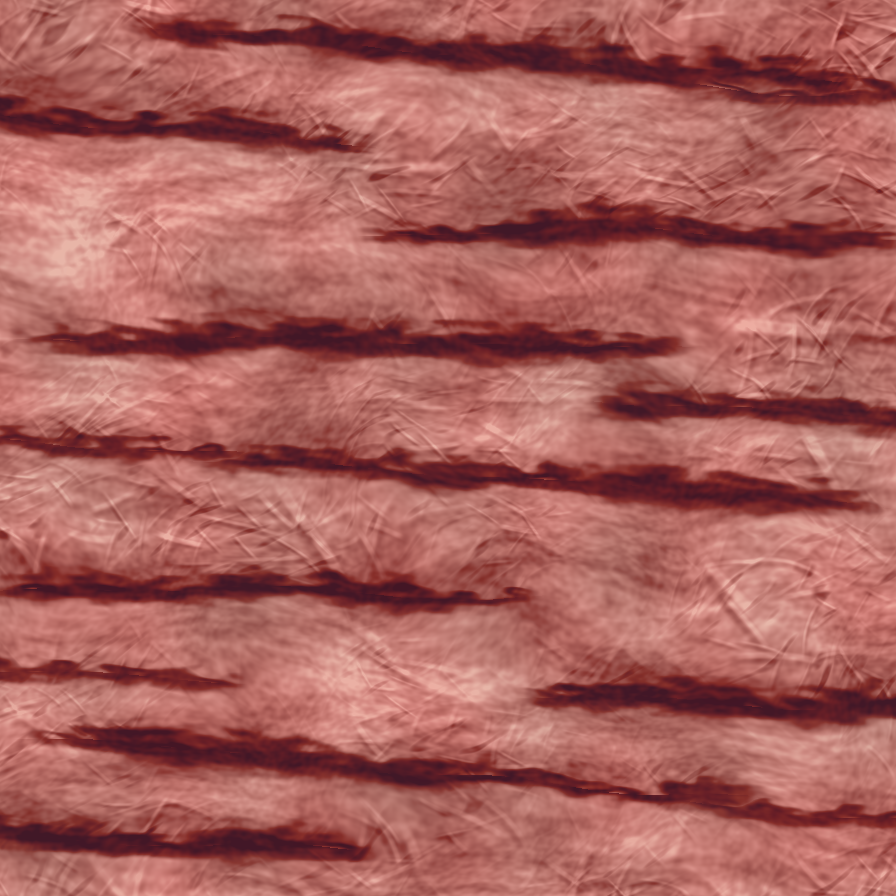
Give the GLSL for this texture, as a Shadertoy shader.

```glsl
const vec3 BARK[7] = vec3[7](
    vec3(0.26, 0.09, 0.15), vec3(0.41, 0.12, 0.15), vec3(0.52, 0.18, 0.16),
    vec3(0.61, 0.32, 0.30), vec3(0.73, 0.44, 0.41), vec3(0.83, 0.55, 0.52),
    vec3(0.92, 0.70, 0.65));

vec2 hash2(vec2 p) {
    vec3 q = fract(p.xyx * vec3(0.1031, 0.1030, 0.0973));
    q += dot(q, q.yzx + 33.33);
    return fract((q.xx + q.yz) * q.zy);
}

float gradDot(vec2 cell, vec2 offset) {
    float a = 6.2832 * hash2(cell + 57.0).x;
    return dot(vec2(cos(a), sin(a)), offset);
}

float gradNoise(vec2 p) {
    vec2 i = floor(p), f = fract(p), e = vec2(0, 1);
    vec2 u = f * f * f * (f * (f * 6.0 - 15.0) + 10.0);
    return 1.5 * mix(mix(gradDot(i, f), gradDot(i + e.yx, f - e.yx), u.x),
                     mix(gradDot(i + e.xy, f - e.xy), gradDot(i + 1.0, f - 1.0), u.x), u.y);
}

mat2 turn(float a) { return mat2(cos(a), -sin(a), sin(a), cos(a)); }

// Loose curved hairs: positive on the hair, negative in its shadow
float hairs(vec2 uv, float scale, float seed) {
    vec2 p = uv * scale, cell = floor(p);
    float blur = 0.7 * scale / iResolution.y, sum = 0.0;
    for (int y = -1; y <= 1; y++)
    for (int x = -1; x <= 1; x++) {
        vec2 id = cell + vec2(x, y);
        vec2 r = hash2(id + seed), s = hash2(id + seed + 91.0);
        float angle = (s.x < 0.6 ? 0.7 : -0.5) + 1.1 * (r.x - 0.5);
        vec2 q = turn(angle) * (p - id - 0.1 - 0.8 * r);
        q.y += (s.y - 0.5) * 0.3 * q.x * q.x;
        float ends = 1.0 - smoothstep(0.3, 0.5 + 0.5 * s.y, abs(q.x));
        float width = 0.015 + 0.03 * r.y;
        float lit = 1.0 - smoothstep(width - blur, width + blur + 0.03, abs(q.y));
        float shade = 1.0 - smoothstep(0.0, 0.08 + blur, abs(q.y + 0.09));
        sum += ends * (lit - 0.9 * shade) * (0.4 + 0.6 * s.x);
    }
    return sum;
}

// x: dark opening, y: ragged shade above it, z: smooth lip below it
vec3 crevice(vec2 uv, vec2 center, float halfLength, float thickness, float slope, float seed) {
    float x = uv.x - center.x;
    float along = clamp(1.0 - x * x / (halfLength * halfLength), 0.0, 1.0);
    float d = uv.y - center.y - slope * x - 0.012 * gradNoise(vec2(uv.x * 5.0, seed * 3.7));
    float fray = gradNoise(vec2(uv.x * 26.0 + uv.y * 22.0, uv.y * 85.0));
    d += fray * (d > 0.0 ? 0.016 : 0.006);
    float h = thickness * sqrt(along) * (0.85 + 0.8 * gradNoise(vec2(uv.x * 8.0, seed * 5.3)));
    float fade = smoothstep(0.0, 0.4, along);
    float opening = fade * (1.0 - smoothstep(0.15 * h, h + 0.006, abs(d)));
    float above = fade * smoothstep(-0.02, 0.0, d) * exp(-max(d, 0.0) / (thickness * 1.3));
    float below = fade * smoothstep(0.0, -0.02, d) * exp(min(d + 0.02, 0.0) / 0.025);
    return vec3(opening, above, below);
}

void mainImage(out vec4 fragColor, in vec2 fragCoord) {
    vec2 uv = fragCoord / iResolution.xy;
    float patches = gradNoise(uv * vec2(4, 7) + 3.0);
    vec2 p = uv + 0.025 * vec2(gradNoise(uv * 6.0), gradNoise(uv * 6.0 + 19.0));

    // Ten staggered rows; short crevices get a thin partner at the other edge
    vec3 gap = vec3(0);
    for (int i = 0; i < 10; i++) {
        float row = float(i);
        float side = sign(cos(2.443 * row + 1.536));
        float swing = cos(2.356 * (row - 4.0));
        float shift = 0.21 + 0.15 * swing;
        float slope = 0.045 * cos(1.6 * (row - 2.5)) - 0.045;
        vec2 center = vec2(0.5 + side * shift, 0.938 - 0.1 * row + 0.022 * sin(1.5708 * row));
        gap = max(gap, crevice(uv, center, 0.48 - 0.75 * shift, 0.025, slope, row));
        center = vec2(0.5 - side * 0.45, center.y - 0.03 * cos(3.1416 * row));
        gap = max(gap, 0.8 * smoothstep(0.1, 0.6, swing)
            * crevice(uv, center, 0.24, 0.011, slope, row + 31.0));
    }

    // Matted fibre body
    float grain = gradNoise(p * vec2(110, 150));
    float streak = gradNoise(p * vec2(16, 95) + vec2(0, p.x * 9.0));
    float tone = 4.4 + 1.1 * patches + 0.75 * streak + 0.5 * grain;
    tone += 1.1 * gradNoise(p * vec2(9, 26) + 41.0);
    tone += 0.6 * gradNoise(p * vec2(45, 80) + 11.0);

    // Loose hairs and dark flecks gather in patches and thin out on the smooth lips
    float tangle = smoothstep(-0.35, 0.4, gradNoise(uv * vec2(5, 8) + 70.0));
    tangle *= 1.0 - 0.7 * gap.z;
    float fuzz = hairs(p, 9.0, 5.0) + hairs(p, 17.0, 140.0) + 0.8 * hairs(p, 29.0, 260.0);
    tone += 0.9 * (0.2 + tangle) * clamp(fuzz, -1.6, 1.4);
    float fleck = gradNoise(turn(0.6) * p * vec2(24, 90) + 8.0);
    tone += tangle * (0.6 * fleck - 1.6 * smoothstep(0.3, 0.7, fleck));

    // Ragged overhang and deep shade
    tone -= gap.y * (2.0 + 1.3 * streak);
    tone = mix(tone, 0.35 + 0.8 * streak + 0.4 * grain + 0.5 * patches, gap.x);

    tone = clamp(tone, 0.0, 5.99);
    int level = int(tone);
    vec3 color = mix(BARK[level], BARK[level + 1], fract(tone));
    color = mix(color, vec3(0.66, 0.44, 0.41), 0.25 * gap.z * (1.0 - gap.x));
    color *= 1.0 + vec3(0.03, -0.06, -0.05) * gradNoise(uv * 8.0 + 90.0);
    fragColor = vec4(color, 1.0);
}
```
